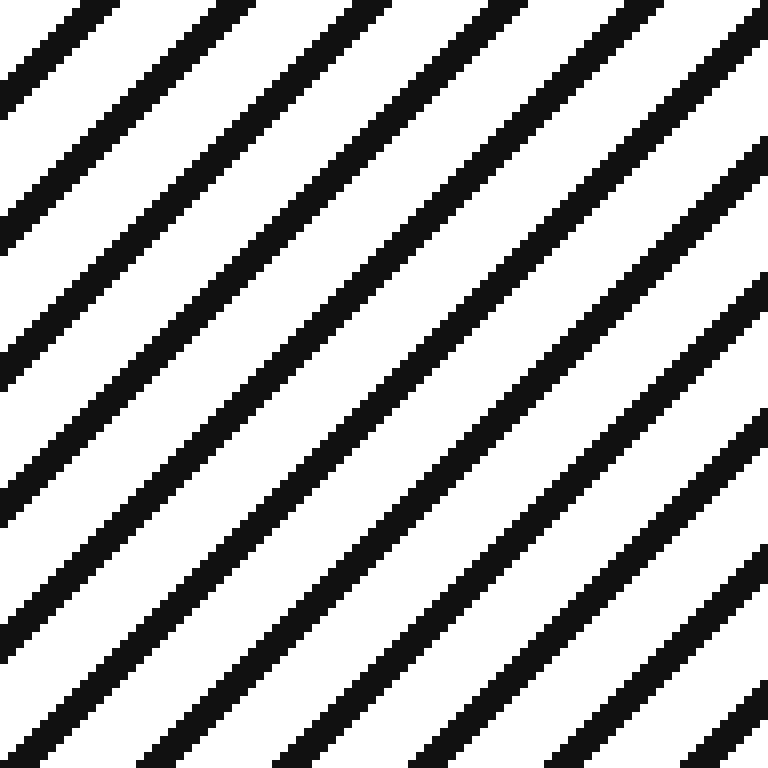
Write a WebGL 1 fragment shader that draws this pattern.

```glsl
precision highp float;
// Draws near-black diagonal stripes on white, stepped along a grid of square cells.

uniform vec2 u_resolution;

const float CELLS = 96.0;        // grid cells across the canvas
const float PERIOD = 17.0;       // cells from one stripe to the next
const float STRIPE_WIDTH = 5.0;  // horizontal stripe width in cells
const vec3 PAPER = vec3(1.0);
const vec3 INK = vec3(0.0667);

// 1 inside a stripe, 0 outside; the half offset keeps mod() off whole numbers.
float stripeCell(vec2 cell, float period, float width) {
    return step(mod(cell.x - cell.y + 0.5, period), width);
}

// Box-filtered stripe coverage of a square pixel, in cell units.
float stripeCoverage(vec2 center, float pixelSize, float period, float width) {
    vec2 low = floor(center - 0.5 * pixelSize);
    vec2 corner = center + 0.5 * pixelSize;
    vec2 high = floor(corner);
    vec2 share = clamp((corner - high) / pixelSize, 0.0, 1.0);

    float bottom = mix(stripeCell(low, period, width),
                       stripeCell(vec2(high.x, low.y), period, width), share.x);
    float top = mix(stripeCell(vec2(low.x, high.y), period, width),
                    stripeCell(high, period, width), share.x);
    return mix(bottom, top, share.y);
}

void main() {
    float pixelSize = CELLS / min(u_resolution.x, u_resolution.y);
    vec2 position = gl_FragCoord.xy * pixelSize;
    float ink = stripeCoverage(position, pixelSize, PERIOD, STRIPE_WIDTH);
    gl_FragColor = vec4(mix(PAPER, INK, ink), 1.0);
}
```
